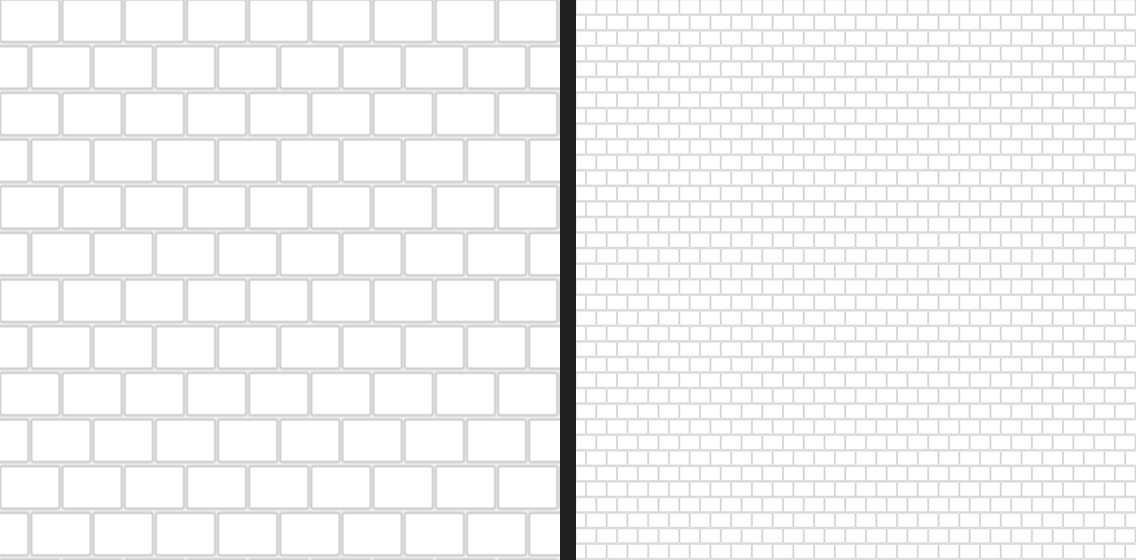
Left: one tile. Right: repeated 3 by 3.
Write a Shadertoy shader that draws this pattern.

```glsl
// Running-bond wall of white rounded bricks with soft grey outlines and pale joints.

const vec2 GRID = vec2(9.0, 12.0);          // bricks across, rows up
const vec2 ORIGIN = vec2(-0.0022, 0.0046);  // where the first joints cross
const vec2 JOINT = vec2(0.0052, 0.0078);    // upright and level joint widths
const float CORNER = 0.0050;                // brick corner radius
const float INNER_FADE = 0.0040;            // outline softness inside a brick
const float OUTER_FADE = 0.0059;            // outline softness inside a joint

const vec3 BRICK = vec3(1.0);
const vec3 OUTLINE = vec3(0.81);
const vec3 MORTAR = vec3(0.96);

float roundedBox(vec2 p, vec2 halfSize, float radius) {
    vec2 q = abs(p) - halfSize + radius;
    return length(max(q, 0.0)) + min(max(q.x, q.y), 0.0) - radius;
}

// Signed distance to the closest brick of one row
float rowDistance(vec2 uv, float row, vec2 grid, vec2 joint, float radius) {
    float stagger = 0.5 * mod(row + 1.0, 2.0);
    vec2 cell = uv * grid;
    vec2 local = vec2(fract(cell.x - stagger), cell.y - row) - 0.5;
    return roundedBox(local / grid, 0.5 / grid - 0.5 * joint, radius);
}

// Closest brick among this row and its two neighbours
float wallDistance(vec2 uv, vec2 grid, vec2 joint, float radius) {
    float row = floor(uv.y * grid.y);
    float d = 1.0;
    for (int i = -1; i <= 1; i++) {
        d = min(d, rowDistance(uv, row + float(i), grid, joint, radius));
    }
    return d;
}

// White face, darkest at the brick edge, lighter again in the joint
vec3 shade(float d, float pixel) {
    float inner = max(INNER_FADE, 1.5 * pixel);
    vec3 joint = mix(OUTLINE, MORTAR, smoothstep(-0.0005, OUTER_FADE, d));
    return mix(BRICK, joint, smoothstep(-inner, 0.0, d));
}

void mainImage(out vec4 fragColor, in vec2 fragCoord) {
    vec2 uv = fragCoord / iResolution.xy;
    float pixel = 1.0 / min(iResolution.x, iResolution.y);
    float d = wallDistance(uv - ORIGIN, GRID, JOINT, CORNER);
    fragColor = vec4(shade(d, pixel), 1.0);
}
```
